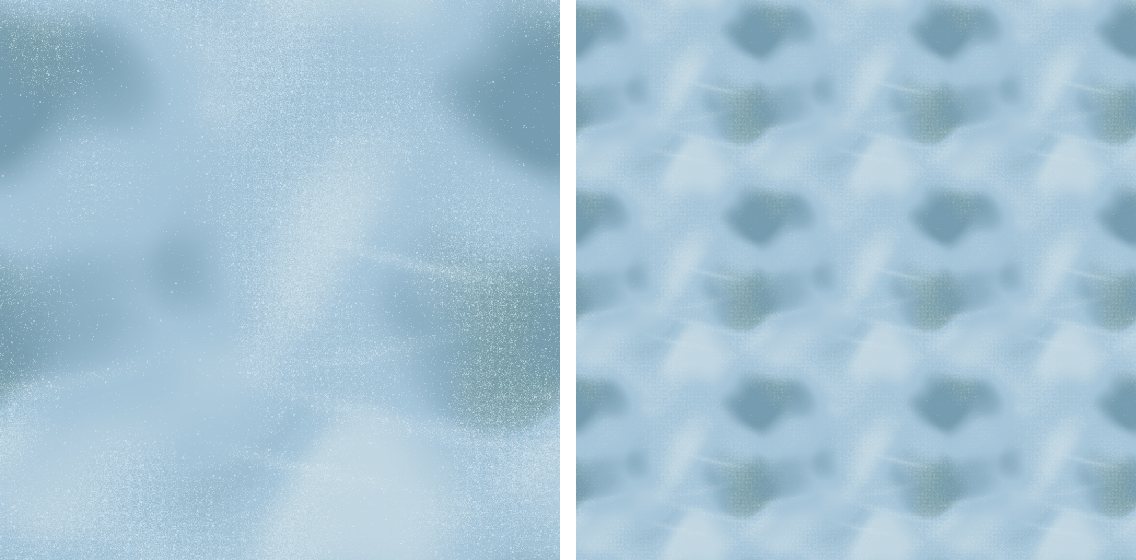
Left, the tile; right, the same tile 3 across and 3 down.
Give the GLSL for this texture, as a WebGL 2 fragment shader.

```glsl
#version 300 es
precision highp float;

uniform vec2 u_resolution;
out vec4 fragColor;

vec2 hash2(ivec2 cell, int seed) {
    uvec2 v = uvec2(cell + ivec2(seed * 1031, seed * 517));
    v = v * 1664525u + 1013904223u;
    v.x += v.y * 1664525u;
    v.y += v.x * 1664525u;
    v ^= v >> 16u;
    v.x += v.y * 1664525u;
    v.y += v.x * 1664525u;
    v ^= v >> 16u;
    return vec2(v & 65535u) / 65536.0;
}

// Wrapping field of soft cellular patches, from -1 to 1, near 0 in the gaps
float patches(vec2 uv, int n, int seed) {
    vec2 p = uv * float(n);
    ivec2 home = ivec2(floor(p));
    float sum = 0.0, total = 0.07;
    for (int y = -1; y <= 1; y++) {
        for (int x = -1; x <= 1; x++) {
            ivec2 cell = home + ivec2(x, y);
            ivec2 wrapped = (cell + n) % n;
            vec2 center = vec2(cell) + 0.15 + 0.7 * hash2(wrapped, seed);
            vec2 d = (p - center) / 1.15;
            float weight = pow(max(0.0, 1.0 - dot(d, d)), 3.0);
            float level = fract(float(wrapped.x + n * wrapped.y) * 0.618 + float(seed) * 0.37);
            sum += weight * (2.0 * level - 1.0);
            total += weight;
        }
    }
    return sum / total;
}

// Thin, slightly bent trails that fade out at both ends
float trails(vec2 uv) {
    float amount = 0.0;
    for (int i = 0; i < 5; i++) {
        vec2 shape = hash2(ivec2(i, 3), 21);
        vec2 p = fract(uv - hash2(ivec2(i, 8), 22) + 0.5) - 0.5;
        float offset = p.y + (shape.x * 0.5 - 0.2) * p.x - 0.25 * p.x * p.x;
        float width = 0.009 + 0.012 * shape.y;
        float fade = 1.0 - smoothstep(0.04, 0.16 + 0.2 * shape.y, abs(p.x));
        amount += fade * exp(-offset * offset / (width * width)) * (0.4 + 0.5 * shape.x);
    }
    return amount;
}

// Scattered specks, one at most per wrapped cell
float specks(vec2 uv, int n, float density, int seed) {
    vec2 p = uv * float(n);
    ivec2 cell = ivec2(floor(p)) % n;
    vec2 center = 0.25 + 0.5 * hash2(cell, seed);
    vec2 look = hash2(cell, seed + 1);
    float soft = 0.5 * float(n) / min(u_resolution.x, u_resolution.y);
    float radius = 0.3 + 0.15 * look.y;
    float disc = 1.0 - smoothstep(radius - soft, radius + soft, length(fract(p) - center));
    return disc * step(look.x, density) * (0.35 + 0.65 * look.y);
}

void main() {
    vec2 uv = gl_FragCoord.xy / u_resolution;

    // Broad tones, slightly warped and broken up by smaller clouds
    vec2 warped = fract(uv + 0.02 * sin(6.28318 * (uv.yx * 2.0 + vec2(0.1, 0.4))));
    float cloud = patches(warped, 7, 5);
    float tone = patches(warped, 4, 2) + 0.18 * cloud;
    float dust = smoothstep(-0.5, 0.8, patches(warped, 5, 9) + 0.35 * cloud + 0.25 * tone);
    float trail = trails(uv);

    // Blue ground with slate hollows and pale haze
    vec3 slate = mix(vec3(0.46, 0.61, 0.69), vec3(0.49, 0.63, 0.66), dust);
    vec3 color = vec3(0.645, 0.77, 0.85);
    color = mix(color, slate, smoothstep(0.0, 0.7, -tone));
    color = mix(color, vec3(0.755, 0.84, 0.885), smoothstep(0.0, 0.7, tone));
    color = mix(color, vec3(0.78, 0.86, 0.9), 0.3 * min(trail, 1.0));

    // Powdery grain, thickest in the dusty parts and along the trails
    float density = 0.02 + 0.42 * dust + 0.4 * trail;
    float shade = hash2(ivec2(floor(uv * 512.0)), 31).x - 0.5;
    color += shade * 0.08 * dust;
    color = mix(color, vec3(0.85, 0.91, 0.935), 0.7 * specks(uv, 512, density, 41));
    color = mix(color, vec3(0.87, 0.925, 0.945), 0.65 * specks(uv, 256, density * 0.2, 51));

    fragColor = vec4(color, 1.0);
}
```
